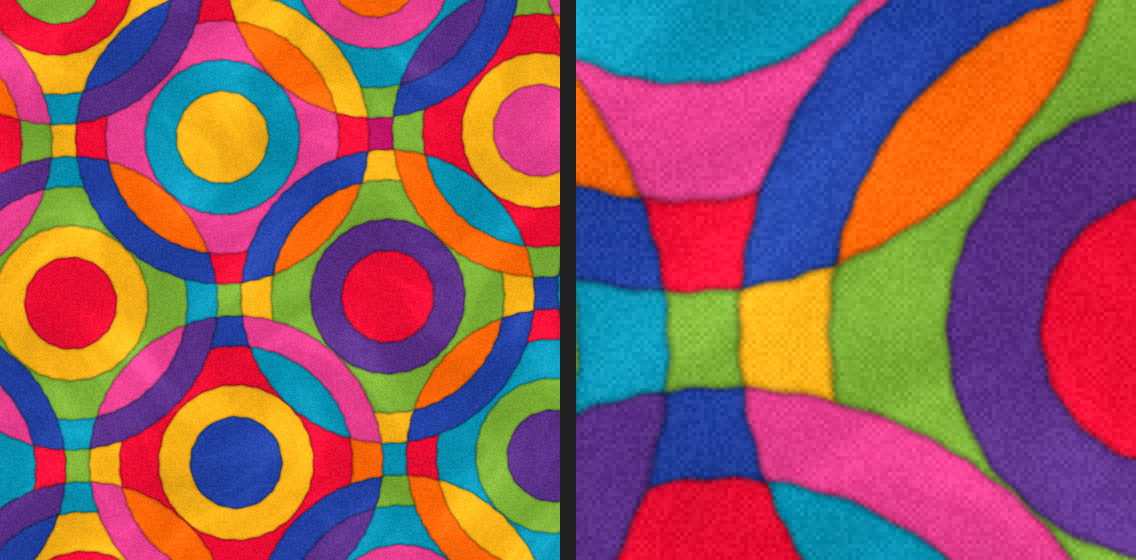
Left: the whole. Right: its middle third, enlarged.
Write a Shadertoy shader that draws this pattern.

```glsl
// Dyed cotton print of overlapping target circles on two interleaved, slightly turned
// lattices. Distance to the nearest centre of each lattice gives rings, lenses and gaps;
// layered sines mottle the dye, and a fine weave with grain covers the cloth.

const vec2 ORIGIN = vec2(0.397, 0.245);      // a centre of the first lattice, y downward
const vec2 STEP_X = vec2(0.566, -0.012);
const vec2 STEP_Y = vec2(0.0247, 0.581);
const float OUTER = 0.262, BAND = 0.208, RING = 0.138, DISC = 0.082;
const float EDGE_SOFT = 0.0018, SEAM_WIDTH = 0.0028, SEAM_DARK = 0.25;
const float THREADS = 210.0, WEAVE = 0.035, GRAIN = 0.07, MOTTLE = 0.10;

// Dyes, numbered from 1 in the codes below
const vec3 DYES[9] = vec3[9](
    vec3(0.93, 0.05, 0.20),  // 1 red
    vec3(0.99, 0.40, 0.03),  // 2 orange
    vec3(0.97, 0.69, 0.09),  // 3 yellow
    vec3(0.47, 0.67, 0.20),  // 4 green
    vec3(0.03, 0.57, 0.70),  // 5 teal
    vec3(0.13, 0.25, 0.63),  // 6 blue
    vec3(0.34, 0.18, 0.52),  // 7 purple
    vec3(0.90, 0.24, 0.55),  // 8 pink
    vec3(0.73, 0.06, 0.38)); // 9 magenta

// Four motifs per lattice; second lattice starts at index 4
const int TARGETS[8] = int[8](853, 138, 136, 547, 471, 431, 582, 314);          // field, ring, disc
const int BANDS[8] = int[8](1111, 4444, 6263, 1111, 3333, 5555, 4444, 5555);    // N, E, S, W
const int GAPS[8] = int[8](9, 3, 5, 4, 6, 4, 1, 1);                             // east of motif
// Crescent and inner dye of each lens: NW, NE, SW, SE of a first-lattice motif
const int LENSES[16] = int[16](76, 32, 62, 62,  67, 82, 25, 78,
                               78, 85, 82, 67,  62, 68, 23, 76);
const int PLACES[4] = int[4](1000, 100, 10, 1);

vec3 dye(int code, int place) {
    return DYES[max((code / PLACES[place]) % 10 - 1, 0)];
}

// Index of a cell within the two by two repeat
int motifIndex(vec2 cell) {
    ivec2 c = ivec2(cell) & 1;
    return c.x + 2 * c.y;
}

float inside(float d, float radius) {
    float soft = max(EDGE_SOFT, 0.8 / iResolution.y);
    return 1.0 - smoothstep(radius - soft, radius + soft, d);
}

// Darker line where two dyes meet
float seam(float d, float radius) {
    float x = (d - radius) / SEAM_WIDTH;
    return 1.0 - SEAM_DARK * exp(-x * x);
}

vec3 target(int index, vec2 offset, float d) {
    int side = abs(offset.x) > abs(offset.y) ? (offset.x > 0.0 ? 1 : 3)
                                             : (offset.y > 0.0 ? 2 : 0);
    int code = TARGETS[index];
    vec3 col = mix(dye(BANDS[index], side), dye(code, 1), inside(d, BAND));
    col = mix(col, dye(code, 2), inside(d, RING));
    col = mix(col, dye(code, 3), inside(d, DISC));
    return col * seam(d, BAND) * seam(d, RING) * seam(d, DISC);
}

// The crescent belongs to the second lattice on NW and SE, to the first elsewhere
vec3 lens(int index, vec2 offset, float d1, float d2) {
    int corner = (offset.x > 0.0 ? 1 : 0) + (offset.y > 0.0 ? 2 : 0);
    float dTop = offset.x * offset.y > 0.0 ? d2 : d1;
    int code = LENSES[index * 4 + corner];
    return mix(dye(code, 2), dye(code, 3), inside(dTop, BAND)) * seam(dTop, BAND);
}

vec3 gap(vec2 q) {
    vec2 east = q - vec2(0.5, 0.0);
    vec2 cell = round(east), off = abs(east - cell);
    int index = off.x + off.y < 0.5 ? motifIndex(cell)
                                    : 4 + motifIndex(round(east - 0.5));
    return dye(GAPS[index], 3);
}

float hash(vec2 p) {
    p = fract(p * vec2(0.1031, 0.1137));
    p += dot(p, p.yx + 33.33);
    return fract((p.x + p.y) * p.x * 17.0);
}

// Warped layers of sines, about -1 to 1
float mottle(vec2 p) {
    float sum = 0.0, amp = 0.5;
    p *= 17.0;
    for (int i = 0; i < 4; i++) {
        p += 0.9 * sin(p.yx * 0.8 + float(i) * 2.1);
        sum += amp * sin(p.x + float(i)) * sin(p.y + 1.3 * float(i));
        p = mat2(1.4, 1.1, -1.1, 1.4) * p;
        amp *= 0.6;
    }
    return sum;
}

void mainImage(out vec4 fragColor, in vec2 fragCoord) {
    vec2 uv = fragCoord / iResolution.y;
    vec2 p = vec2(uv.x, 1.0 - uv.y);
    vec2 bleed = 0.0008 * sin(p.yx * 190.0 + 2.0 * sin(p * 83.0));

    // Nearest centre on each lattice
    mat2 lattice = mat2(STEP_X, STEP_Y);
    vec2 q = inverse(lattice) * (p + bleed - ORIGIN);
    vec2 cell1 = round(q), cell2 = round(q - 0.5);
    vec2 off1 = q - cell1, off2 = q - 0.5 - cell2;
    float d1 = length(lattice * off1), d2 = length(lattice * off2);
    int id1 = motifIndex(cell1), id2 = 4 + motifIndex(cell2);

    // Gap, one circle or both
    float in1 = inside(d1, OUTER), in2 = inside(d2, OUTER);
    vec3 col = mix(mix(gap(q), target(id1, off1, d1), in1),
                   mix(target(id2, off2, d2), lens(id1, off1, d1, d2), in1), in2);
    col *= seam(d1, OUTER) * seam(d2, OUTER);

    // Uneven dye, weave and grain
    float tone = mottle(p);
    col = col * (1.0 + MOTTLE * tone) + 0.06 * max(tone, 0.0);
    vec2 thread = sin(6.28318 * THREADS * p);
    col *= 1.0 + WEAVE * thread.x * thread.y;
    col += GRAIN * (hash(floor(p * 420.0)) - 0.5);
    fragColor = vec4(clamp(col, 0.0, 1.0), 1.0);
}
```
